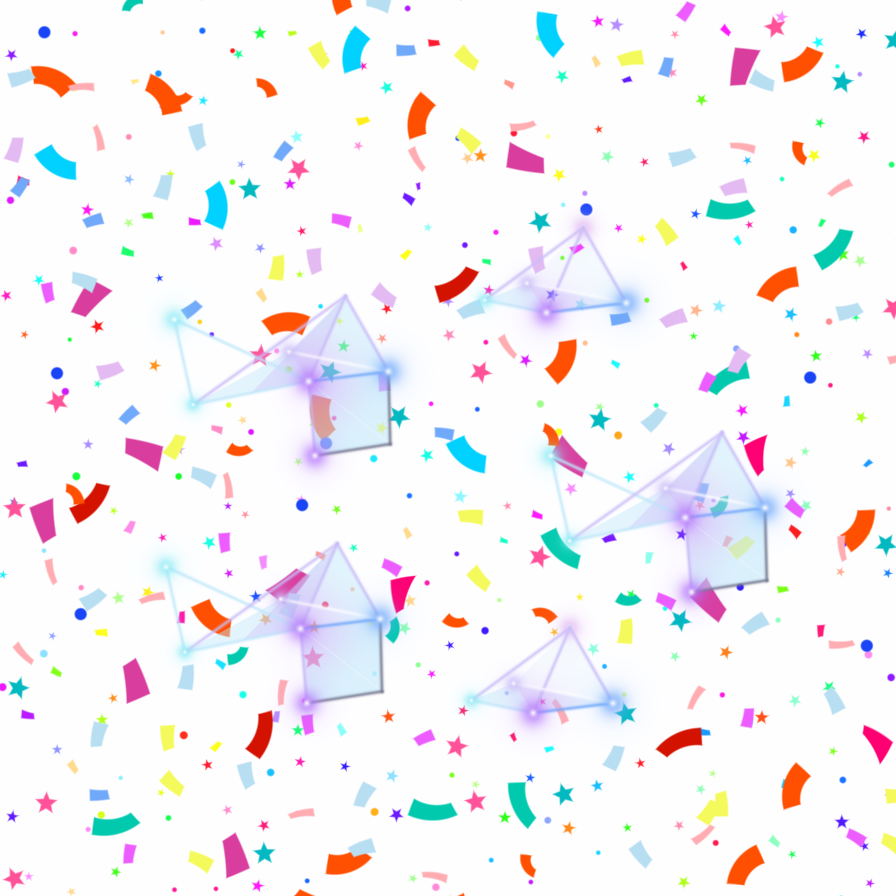
Give the GLSL for this pattern, as a WebGL 1 fragment shader.

```glsl
precision highp float;
// Bright confetti scattered on white, with a ring of glowing glass crystals.
uniform vec2 u_resolution;

const float EDGE = .0013, FILL = .88, JITTER = .9, GLASS = .48, BEAM = .0021;
const float LARGE_CELLS = 7., MEDIUM_CELLS = 12.5, SMALL_CELLS = 19.;
const vec2 RING_CENTRE = vec2(.53, .43);
const float RING_RADIUS = .235, RING_START = 2.48, RING_STEP = 1.2566;
const vec3 PAPER = vec3(.997, .997, 1), ORANGE = vec3(1, .31, 0), RED = vec3(.83, .07, 0);
const vec3 CYAN = vec3(0, .82, 1), TEAL = vec3(0, .79, .68), ROYAL = vec3(.1, .27, .97);
const vec3 MAGENTA = vec3(.85, .24, .62), ROSE = vec3(1, 0, .45), PINK = vec3(1, .32, .6);
const vec3 YELLOW = vec3(.96, .98, .36), SKY = vec3(.72, .87, .95), BLUE = vec3(.44, .66, .98);
const vec3 VIOLET = vec3(.93, .36, 1), LILAC = vec3(.89, .73, .95), BLUSH = vec3(1, .68, .7);
const vec3 LAVENDER = vec3(.79, .74, .97), ICE = vec3(.76, .91, .98);
const vec3 PURPLE = vec3(.7, .45, .98), AQUA = vec3(.55, .92, .96), SLATE = vec3(.45, .46, .55);

float hash(vec2 p) { return fract(sin(dot(p, vec2(127.1, 311.7))) * 43758.5453); }

// Strip bent along a circle, with tapered ends
float strip(vec2 p, float w, float h, float radius, float taper) {
  vec2 q = p + vec2(0, radius);
  p = vec2(atan(q.x, q.y) * radius, length(q) - radius);
  p.x += taper * p.y;
  vec2 d = abs(p) - vec2(w, h * (1. + taper * clamp(p.x / w, -1., 1.)));
  return max(d.x, d.y);
}

// Five-pointed star, folded into half a point
float star(vec2 p, float r) {
  float a = abs(mod(atan(p.x, p.y + 1e-6) + .6283, 1.2566) - .6283);
  return dot(length(p) * vec2(cos(a), sin(a)) - vec2(r, 0), vec2(.407, .914));
}

float largePiece(vec2 p, float pick, out vec3 tint) {
  tint = pick < .28 ? ORANGE : pick < .43 ? CYAN : pick < .58 ? TEAL
    : pick < .72 ? RED : pick < .88 ? MAGENTA : ROSE;
  if (pick < .43) return strip(p, .023, .0105, .044, .07);
  if (pick < .72) return strip(p, .025, .0087, .057, .12);
  return pick < .88 ? strip(p, .021, .011, .25, .25) : strip(p, .019, .0085, .1, .5);
}

float mediumPiece(vec2 p, float pick, out vec3 tint) {
  tint = pick < .11 ? YELLOW : pick < .2 ? SKY : pick < .28 ? LILAC : pick < .39 ? BLUE
    : pick < .5 ? VIOLET : pick < .62 ? BLUSH : pick < .73 ? ORANGE : pick < .78 ? TEAL
    : pick < .85 ? mix(TEAL, CYAN, .5) * .9 : pick < .94 ? PINK : ROYAL;
  if (pick < .28) return strip(p, .0135, .0072, .09, .15);
  if (pick < .5) return strip(p, .0105, .0058, .1, .1);
  if (pick < .62) return strip(p, .014, .0037, .07, .2);
  if (pick < .78) return strip(p, .0125, .0053, .018, .15);
  return pick < .94 ? star(p, .0125) : length(p) - .0067;
}

float smallPiece(vec2 p, float pick, float hue, out vec3 tint) {
  tint = clamp(abs(mod(hue * 6. + vec3(0, 4, 2), 6.) - 3.) - 1., 0., 1.);
  tint = mix(tint, vec3(1), .1 + .45 * step(.7, fract(pick * 17.)));
  float size = mix(.0028, .0055, fract(pick * 7.));
  if (pick < .48) return star(p, size * 1.4);
  return pick < .8 ? length(p) - size * .8 : strip(p, 1.3 * size, .7 * size, .07, .2);
}

// One layer of jittered, randomly turned pieces
vec3 scatter(vec3 col, vec2 uv, float cells, int level) {
  for (int n = 0; n < 9; n++) {
    vec2 id = floor(uv * cells) + vec2(mod(float(n), 3.), floor(float(n) / 3. + .01)) - 1.;
    vec2 key = id + cells * 3.;
    if (hash(key + 5.3) > FILL) continue;
    vec2 shift = vec2(hash(key), hash(key + 17.7)) - .5;
    vec2 p = uv - (id + .5 + JITTER * shift) / cells;
    float turn = 6.2832 * hash(key + 31.1), pick = hash(key + 47.9), d;
    p *= mat2(cos(turn), -sin(turn), sin(turn), cos(turn));
    vec3 tint;
    if (level == 0) d = largePiece(p, pick, tint);
    else if (level == 1) d = mediumPiece(p, pick, tint);
    else d = smallPiece(p, pick, hash(key + 61.3), tint);
    col = mix(col, tint, 1. - smoothstep(-EDGE, EDGE, d));
  }
  return col;
}

// Crystal parts: triangular face, soft line, glowing corner
float face(vec2 p, vec2 a, vec2 b, vec2 c) {
  vec2 u = b - a, v = c - a, d = p - a;
  vec2 w = vec2(d.x * v.y - d.y * v.x, u.x * d.y - u.y * d.x) / (u.x * v.y - u.y * v.x);
  return smoothstep(-.015, .015, min(min(w.x, w.y), 1. - w.x - w.y));
}
void beam(inout vec3 col, vec2 p, vec2 a, vec2 b, vec3 tint) {
  vec2 e = b - a, d = p - a;
  float x = length(d - e * clamp(dot(d, e) / dot(e, e), 0., 1.)) / BEAM;
  col = mix(col, tint, .75 * exp(-x * x));
}
void node(inout vec3 col, vec2 p, vec3 tint, float radius) {
  float x = dot(p, p) / (radius * radius);
  col = mix(col, tint, .7 * exp(-x) + .12 * exp(-x * .2));
  col = mix(col, vec3(1), .85 * exp(-x * 14.));
}

// Long glass body or flat fan around a bright hub
void crystal(inout vec3 col, vec2 p, bool isLong) {
  vec2 hub = vec2(0), inner = vec2(-.022, .033), right = vec2(.089, .011), apex = vec2(.041, .095);
  vec2 left = isLong ? vec2(-.129, -.026) : vec2(-.069, .014);
  vec3 glass = mix(LAVENDER, ICE, smoothstep(.01, .085, length(p)));
  col = mix(col, ICE, .45 * face(p, left, inner, hub));
  col = mix(col, glass, (isLong ? GLASS : .15) * face(p, inner, apex, right));
  col = mix(col, glass, GLASS * face(p, inner, right, hub));
  if (isLong) {
    vec2 tail = vec2(-.15, .069), low = vec2(.007, -.083), corner = vec2(.091, -.07);
    col = mix(col, LAVENDER, .35 * face(p, left * .5, apex, hub));
    col = mix(col, glass, .6 * max(face(p, hub, right, corner), face(p, hub, corner, low)));
    beam(col, p, tail, hub, ICE); beam(col, p, tail, left, ICE); beam(col, p, hub, low, LAVENDER);
    beam(col, p, right, corner, SLATE); beam(col, p, corner, low, SLATE);
    node(col, p - tail, AQUA, .011); node(col, p - low, PURPLE, .013);
  } else node(col, p - apex, LILAC, .011);
  beam(col, p, left, hub, ICE); beam(col, p, left, apex, LAVENDER); beam(col, p, apex, right, LAVENDER);
  beam(col, p, hub, apex, LAVENDER); beam(col, p, hub, right, BLUE); beam(col, p, inner, right, PAPER);
  node(col, p - left, AQUA, .008); node(col, p - inner, LAVENDER, .009);
  node(col, p - right, BLUE, .014); node(col, p, PURPLE, .014);
}

void main() {
  vec2 uv = gl_FragCoord.xy / min(u_resolution.x, u_resolution.y);
  vec3 col = scatter(PAPER, uv, SMALL_CELLS, 2);
  col = scatter(scatter(col, uv, LARGE_CELLS, 0), uv, MEDIUM_CELLS, 1);
  for (int i = 0; i < 5; i++) {
    float a = RING_START - RING_STEP * float(i);
    vec2 p = uv - RING_CENTRE - RING_RADIUS * vec2(cos(a), sin(a));
    if (length(p) < .25) crystal(col, p, mod(float(i), 2.) < .5);
  }
  gl_FragColor = vec4(col, 1);
}
```
